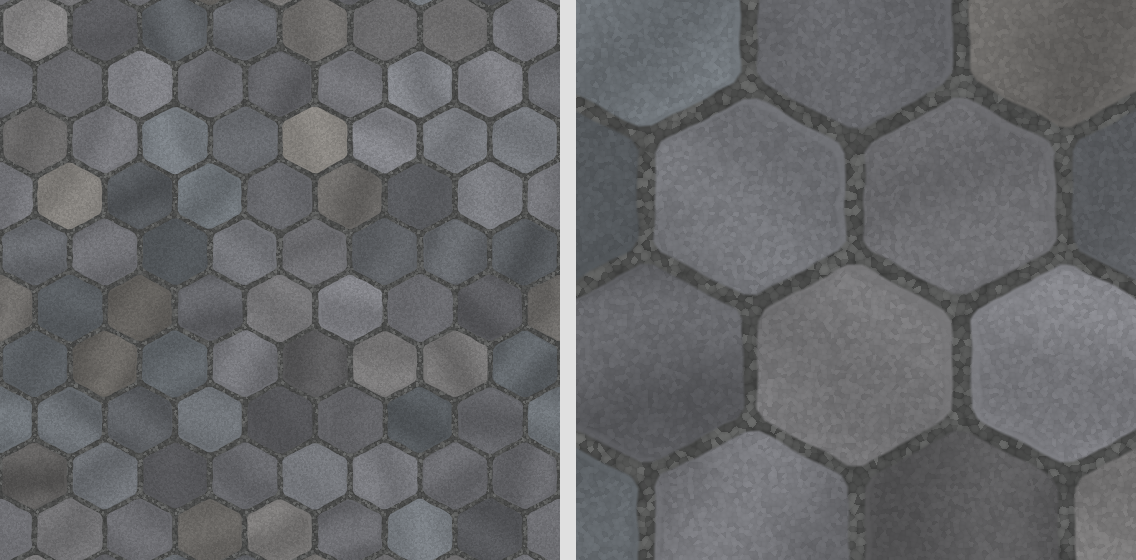
Left: the whole. Right: its middle third, enlarged.
Give the GLSL for this pattern, as a three.js fragment shader.

```glsl
// Hexagonal stone paving: ten staggered rows of eight slate tiles set in gritty mortar.
// The nearest hexagon gives each tile a hashed tone, tint and soft sine banding;
// cellular noise supplies the stone grain and the mortar grit.
varying vec2 vUv;

const vec2 GRID = vec2(8.0, 10.0);      // tiles across, rows up
const vec2 ASPECT = vec2(1.0, 0.866);   // row spacing of a regular hexagon
const float TILE_RADIUS = 0.459;        // half width, in tile pitches
const float GRAIN_SCALE = 340.0;
const float GRIT_SCALE = 230.0;

float hash(vec2 p) {
  vec3 q = fract(p.xyx * 0.1031);
  q += dot(q, q.yzx + 33.33);
  return fract((q.x + q.y) * q.z);
}

float tileHash(vec2 id, float salt) {
  return hash(id * 3.17 + salt * 17.3 + 5.0);
}

// x: distance to the nearest feature point, y: random value of its cell
vec2 cellular(vec2 p) {
  vec2 cell = floor(p);
  vec2 best = vec2(9.0, 0.0);
  for (int j = -1; j <= 1; j++) {
    for (int i = -1; i <= 1; i++) {
      vec2 id = cell + vec2(float(i), float(j));
      vec2 point = id + vec2(hash(id), hash(id + 71.7));
      float d = length(point - p);
      if (d < best.x) best = vec2(d, hash(id + 139.1));
    }
  }
  return best;
}

// Layered sines, roughly -1 to 1
float waves(vec2 p) {
  return 0.5 * sin(p.x + 1.7 * sin(p.y * 0.8))
       + 0.3 * sin(p.y * 1.9 - p.x * 0.7 + 1.3)
       + 0.2 * sin(p.x * 3.1 + p.y * 2.3);
}

float hexagon(vec2 p) {
  p = abs(p);
  return max(p.x, dot(p, vec2(0.5, 0.866)));
}

// Hexagon with its corners trimmed round
float wornHexagon(vec2 p, float radius) {
  return max(hexagon(p), length(p) - 0.053) - radius;
}

// xy: offset from the nearest tile centre, zw: wrapped tile index
vec4 nearestTile(vec2 p) {
  vec4 tile = vec4(0.0);
  float best = 9.0;
  for (int k = -1; k <= 1; k++) {
    float row = floor(p.y) + float(k);
    float stagger = 0.5 * mod(row, 2.0);
    float column = floor(p.x - stagger + 0.5);
    vec2 local = (p - vec2(column + stagger, row + 0.5)) * ASPECT;
    float d = hexagon(local);
    if (d < best) {
      best = d;
      tile = vec4(local, mod(vec2(column, row), GRID));
    }
  }
  return tile;
}

vec3 stoneColor(vec2 id, vec2 local, float rim) {
  float tone = 0.418 + 0.105 * (tileHash(id, 1.0) + tileHash(id, 2.0) - 1.0);
  float warmth = tileHash(id, 3.0);
  vec3 tint = mix(vec3(0.95, 1.0, 1.045), vec3(0.985, 0.99, 1.03), smoothstep(0.0, 0.6, warmth));
  tint = mix(tint, vec3(1.025, 1.0, 0.965), smoothstep(0.68, 1.0, warmth));

  // Broad bands in a random direction, fading out along the worn rim
  float angle = 6.2832 * tileHash(id, 4.0);
  vec2 along = vec2(cos(angle), sin(angle));
  float bend = 0.5 * waves(local * 5.0 + 20.0 * tileHash(id, 5.0));
  float band = sin(dot(local, along) * 6.5 + bend + 6.2832 * tileHash(id, 6.0));
  float strength = mix(0.008, 0.045, tileHash(id, 7.0));
  return tint * (tone + strength * band * (1.0 - 0.7 * rim) + 0.004 * rim);
}

vec3 mortarColor(vec2 uv) {
  vec2 grit = cellular(uv * GRIT_SCALE);
  float tone = 0.285 + 0.14 * grit.y * grit.y - 0.04 * smoothstep(0.3, 0.8, grit.x);
  return tone * vec3(0.99, 1.0, 0.99);
}

void main() {
  vec2 p = vUv * GRID;
  vec4 tile = nearestTile(p);
  vec2 id = tile.zw;

  // Uneven outline, and an inner face pushed off centre to leave a lip on one side
  vec2 drift = vec2(tileHash(id, 8.0), tileHash(id, 9.0)) - 0.5;
  float wobble = 0.008 * waves(tile.xy * 13.0 + 30.0 * drift);
  float radius = TILE_RADIUS + 0.012 * (tileHash(id, 10.0) - 0.5);
  float edge = wornHexagon(tile.xy - 0.012 * drift, radius) + wobble;
  float face = wornHexagon(tile.xy - 0.085 * drift, radius - 0.012) + 1.8 * wobble;
  float rim = smoothstep(-0.01, 0.01, face);

  // Stone with fine grain and a faint crease round the face
  vec2 grain = cellular(vUv * GRAIN_SCALE);
  vec3 stone = stoneColor(id, tile.xy, rim);
  stone *= 1.0 + (0.13 * (grain.y - 0.5) - 0.06 * (grain.x - 0.45)) * (1.0 - 0.6 * rim);
  stone *= 1.0 - 0.03 * smoothstep(0.015, 0.0, abs(face));

  // Mortar, shaded where it meets the stone
  vec3 mortar = mortarColor(vUv) * mix(0.93, 1.0, smoothstep(0.0, 0.03, edge));
  float cover = smoothstep(0.01, -0.01, edge);
  gl_FragColor = vec4(mix(mortar, stone, cover), 1.0);
}
```
